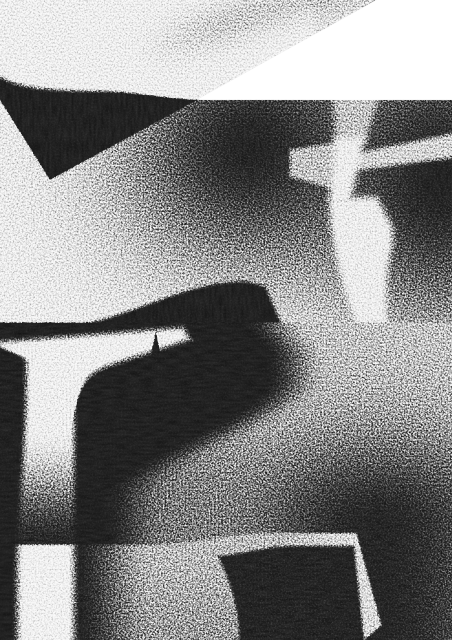
Reproduce this background procedurally as a WebGL 1 fragment shader.

```glsl
precision highp float;
// Torn collage of grainy black spray paint: four paper panels with soft light and dark shapes.

uniform vec2 u_resolution;

// Lengths are percent of the canvas height; tones run from 0 (ink) to 1 (paper).
const vec3 INK = vec3(0.115);
const vec3 PAPER = vec3(0.975);
const float CRISP = 0.15;         // half width of a cut edge
const float SPRAY = 1.0;          // half width of a sprayed edge
const float MIST = 5.0;           // half width of a diffuse edge
const float GRAIN_SCALE = 3.5;    // grain cells per unit
const float GRAIN_FLOOR = 0.06;   // grain in flat areas
const float GRAIN_MID = 0.46;     // extra grain in midtones
const float FIBRE = 0.05;         // strength of paper fibres
const float MIDDLE_SEAM = 49.6;
const float BLACK = 0.01;

vec2 gradientAt(vec2 cell) {
  float a = 6.2832 * fract(sin(dot(cell, vec2(127.1, 311.7))) * 43758.5);
  return vec2(cos(a), sin(a));
}

float gradientNoise(vec2 p) {
  vec2 i = floor(p), f = fract(p), u = f * f * (3.0 - 2.0 * f);
  vec2 e = vec2(1.0, 0.0);
  float low = mix(dot(gradientAt(i), f), dot(gradientAt(i + e), f - e), u.x);
  float high = mix(dot(gradientAt(i + e.yx), f - e.yx), dot(gradientAt(i + 1.0), f - 1.0), u.x);
  return mix(low, high, u.y);
}

float fill(float d, float w) { return smoothstep(-w, w, d); }

// Signed distance to the line a-b, positive on its left.
float side(vec2 p, vec2 a, vec2 b) {
  vec2 e = normalize(b - a);
  return e.x * (p.y - a.y) - e.y * (p.x - a.x);
}

// Convex quad with corners counterclockwise, positive inside.
float quad(vec2 p, vec2 a, vec2 b, vec2 c, vec2 d) {
  return min(min(side(p, a, b), side(p, b, c)), min(side(p, c, d), side(p, d, a)));
}

float glow(vec2 p, vec2 centre, vec2 radius) {
  vec2 q = (p - centre) / radius;
  return exp(-dot(q, q));
}

// Pale top sheet with a faint diagonal shadow and a clean white corner.
float topSheet(vec2 p) {
  vec2 along = normalize(vec2(28.0, 9.5));
  vec2 q = p - vec2(21.0, 91.5);
  float across = along.x * q.y - along.y * q.x;
  float shade = exp(-across * across / 11.0) * smoothstep(-2.0, 16.0, dot(q, along));
  float tone = 0.91 - 0.17 * shade - 0.08 * smoothstep(48.0, 50.5, p.x);
  return mix(tone, 1.25, fill(side(p, vec2(58.9, 100.0), vec2(31.2, 84.6)), CRISP));
}

// Misty panel: dark clouds, a pale crossed figure, a black hill.
float upperPanel(vec2 p) {
  float tone = 0.9 * (1.0 - 0.95 * glow(p, vec2(39.0, 77.0), vec2(20.0, 19.0)))
                   * (1.0 - 0.96 * glow(p, vec2(69.0, 72.0), vec2(17.0, 23.0)));
  float neck = quad(p, vec2(52.5, 77.5), vec2(56.9, 77.5), vec2(59.4, 85.5), vec2(52.0, 85.5));
  float leftArm = quad(p, vec2(45.3, 72.4), vec2(52.0, 70.5), vec2(52.8, 77.7), vec2(45.3, 76.6));
  float rightArm = quad(p, vec2(54.0, 73.2), vec2(72.0, 75.5), vec2(72.0, 79.4), vec2(55.0, 75.9));
  float core = quad(p, vec2(51.4, 68.0), vec2(54.7, 68.0), vec2(56.9, 78.5), vec2(52.3, 78.5));
  float drop = (70.7 - p.y) / 21.0;
  float bulge = (p.y - 63.0) / 4.0;
  float body = min(p.x - 51.4 - 4.2 * drop * drop, 60.4 + exp(-bulge * bulge) - p.x);
  body = min(body, min(69.2 - p.y, side(p, vec2(61.6, 64.0), vec2(59.0, 69.0))));
  tone = mix(tone, 0.7, max(fill(neck, SPRAY), fill(leftArm, 0.5)));
  tone = mix(tone, 0.77, fill(rightArm, 0.6));
  tone = mix(tone, 0.9, max(fill(core, SPRAY), fill(body, SPRAY)));

  float crest = MIDDLE_SEAM - 0.8 + 7.2 * smoothstep(8.0, 38.0, p.x) - 0.8 * smoothstep(38.0, 42.0, p.x);
  float hill = min(crest - p.y, side(p, vec2(43.9, 49.6), vec2(41.4, 55.3)));
  return mix(tone, BLACK, fill(hill, 0.5));
}

float columnLeft(float y) { return 2.7 + 1.4 * smoothstep(10.0, 40.0, y); }

// Black cloud on grey mist, with a pale funnel that fades downward.
float lowerPanel(vec2 p) {
  vec2 shadowPoint = vec2(p.x, max(p.y, 18.0));
  float mist = 0.7 * (1.0 - 0.93 * glow(shadowPoint, vec2(59.0, 18.0), vec2(22.0, 14.0)));
  mist *= mix(0.6, 1.0, smoothstep(20.0, 45.0, p.x));
  float cloud = 20.8 + 25.5 * smoothstep(22.0, 41.0, p.y) - 3.5 * smoothstep(44.0, 50.0, p.y);
  float tone = mix(BLACK, mist, fill(p.x - cloud, MIST));

  float under = 42.9 + 0.32 * (p.x - 16.9) - 5.5 * exp((11.7 - p.x) / 1.2);
  float left = p.x - columnLeft(p.y) + 4.6 * smoothstep(43.5, 46.5, p.y);
  float funnel = min(left, max(p.y - under, 11.6 - p.x));
  funnel = min(funnel, side(p, vec2(29.7, 46.9), vec2(28.6, 48.8)));
  funnel = min(funnel, 46.6 + 0.077 * p.x - p.y);
  tone = mix(tone, mix(0.05, 0.91, smoothstep(14.0, 33.0, p.y)), fill(funnel, 0.8));

  float spike = min(0.2 * (48.2 - p.y) - abs(p.x - 24.35), p.y - 44.5);
  return mix(tone, BLACK, fill(spike, CRISP));
}

// Pale bottom sheet with a bright column and a dark window.
float bottomSheet(vec2 p) {
  float tone = 0.66 * smoothstep(10.5, 24.0, p.x) * mix(0.82, 1.0, smoothstep(0.0, 14.0, p.y));
  tone = mix(tone, 0.8, smoothstep(42.0, 56.0, p.x));
  float column = min(p.x - columnLeft(p.y), 11.6 - p.x);
  tone = mix(tone, 0.92, fill(column, SPRAY));
  float rise = p.y / 13.0;
  float window = min(p.x - 37.4 + 3.3 * rise * rise, 13.0 + 1.7 * smoothstep(32.0, 46.0, p.x) - p.y);
  window = min(window, side(p, vec2(56.9, 0.0), vec2(55.3, 14.7)));
  return mix(tone, 0.04, fill(window, 0.4));
}

void main() {
  vec2 p = 100.0 * gl_FragCoord.xy / u_resolution.y;

  // Stack the panels from the bottom up.
  float seam = 14.9 + 1.8 * smoothstep(24.0, 42.0, p.x);
  float sheet = min(seam - p.y, side(p, vec2(59.6, 2.3), vec2(55.7, 16.7)));
  sheet = min(sheet, side(p, vec2(56.9, 0.0), vec2(59.6, 2.3)));
  float upper = fill(p.y - MIDDLE_SEAM, CRISP);
  float tone = mix(lowerPanel(p), bottomSheet(p), fill(sheet, 0.25));
  tone = mix(tone, upperPanel(p), upper);

  // Black wedge below the curved edge of the top sheet.
  float topEdge = 84.4 + 1.3 * (1.0 - smoothstep(16.0, 32.0, p.x)) + 2.3 * exp(-p.x / 4.0);
  float wedge = min(side(p, vec2(0.0, 84.4), vec2(7.8, 71.9)), side(p, vec2(7.8, 71.9), vec2(31.2, 84.6)));
  tone = mix(tone, BLACK, fill(wedge, CRISP));
  float edgeWidth = mix(0.6, CRISP, smoothstep(4.0, 30.0, p.x));
  tone = mix(tone, topSheet(p), fill(p.y - topEdge, edgeWidth));

  // Spray grain is strongest in the midtones; fibres turn with the panel.
  float grain = 1.3 * gradientNoise(p * GRAIN_SCALE)
              + gradientNoise(mat2(0.8, 0.6, -0.6, 0.8) * p * GRAIN_SCALE * 1.4);
  float flatTone = clamp(tone, 0.0, 1.0);
  float spread = GRAIN_FLOOR + 4.0 * GRAIN_MID * flatTone * (1.0 - flatTone);
  float light = smoothstep(-0.08, 1.06, tone + grain * spread);
  float fibre = gradientNoise(p * mix(vec2(0.5, 2.6), vec2(2.6, 0.5), upper));
  vec3 colour = mix(INK + FIBRE * fibre, PAPER, light);
  gl_FragColor = vec4(mix(colour, vec3(1.0), smoothstep(1.0, 1.2, tone)), 1.0);
}
```
